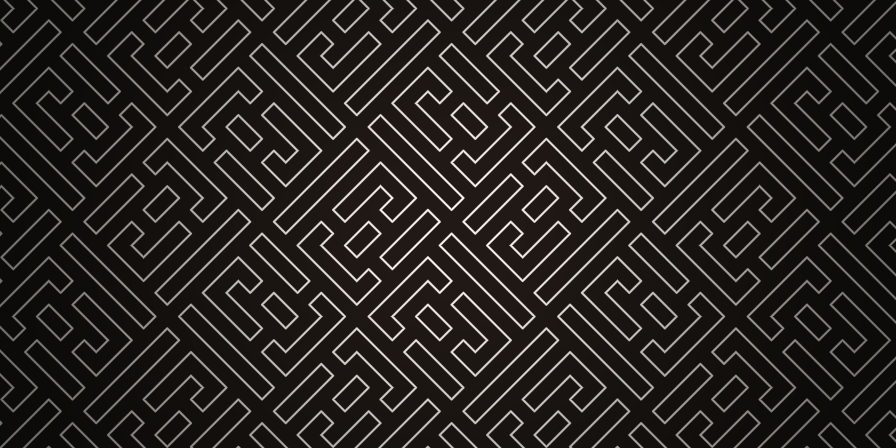
This pattern is drawn by a Shadertoy shader. Its source:

```glsl
// Diagonal fretwork of pale outlined bars and hooks on dark brown, lit from the middle.
// One 8 x 8 tile of box distances is turned by quarter turns over a 2 x 2 block,
// and that block repeats on a grid set at 45 degrees.

// Signed distance to the box spanning lo..hi.
float box(vec2 p, vec2 lo, vec2 hi) {
    vec2 d = abs(p - 0.5 * (lo + hi)) - 0.5 * (hi - lo);
    return length(max(d, 0.0)) + min(max(d.x, d.y), 0.0);
}

// Signed distance to the tile's shapes, which fill 0..7 on both axes.
float fretTile(vec2 p) {
    // Long bar, short bar and small centre block
    float d = box(p, vec2(0, 0), vec2(1, 7));
    d = min(d, box(p, vec2(6, 0), vec2(7, 4)));
    d = min(d, box(p, vec2(4, 3), vec2(5, 5)));
    // Hook
    d = min(d, box(p, vec2(2, 0), vec2(3, 4)));
    d = min(d, box(p, vec2(2, 0), vec2(5, 1)));
    d = min(d, box(p, vec2(4, 0), vec2(5, 2)));
    // Bracket
    d = min(d, box(p, vec2(2, 6), vec2(7, 7)));
    d = min(d, box(p, vec2(2, 5), vec2(3, 7)));
    d = min(d, box(p, vec2(6, 5), vec2(7, 7)));
    return d;
}

void mainImage(out vec4 fragColor, in vec2 fragCoord) {
    vec2 pos = (fragCoord - 0.5 * iResolution.xy) / iResolution.y;
    float unitsPerHeight = 26.74;

    // Diagonal grid, in bar widths
    vec2 g = (pos - vec2(0.008, 0.005)) * unitsPerHeight;
    g = vec2(g.x - g.y, -g.x - g.y) * 0.70711;
    vec2 cell = floor(g / 8.0);
    vec2 local = g - 8.0 * (cell + 0.5);

    // Quarter and half turns by cell parity
    if (mod(cell.x + cell.y, 2.0) < 0.5) local = vec2(-local.y, local.x);
    if (mod(cell.x, 2.0) < 0.5) local = -local;

    // Thin outline
    float soft = 0.75 * unitsPerHeight / iResolution.y;
    float edge = abs(fretTile(local + 3.5));
    float line = 1.0 - smoothstep(0.063 - soft, 0.063 + soft, edge);

    // Light fading from the middle
    float fade = smoothstep(0.0, 1.1, length(pos));
    vec3 ground = mix(vec3(0.13, 0.10, 0.085), vec3(0.045, 0.042, 0.034), fade);
    vec3 stroke = mix(vec3(0.98, 0.96, 0.94), vec3(0.45, 0.44, 0.42), fade);
    fragColor = vec4(mix(ground, stroke, line), 1.0);
}
```
